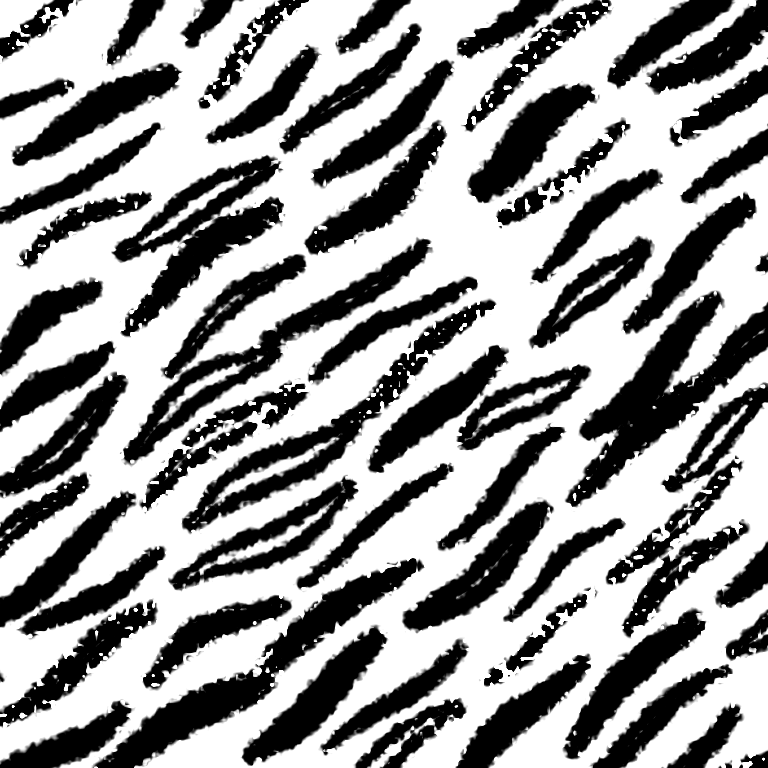
Write a Shadertoy shader that draws this pattern.

```glsl
const vec3 INK = vec3(0.0);
const vec3 PAPER = vec3(1.0);
const float SLANT = 0.66;                  // stroke direction in radians
const vec2 CELL = vec2(0.27, 0.064);       // length and spacing of strokes

vec4 hash4(vec2 p) {
    vec4 h = fract(p.xyxy * vec4(0.1031, 0.1030, 0.0973, 0.1099));
    h += dot(h, h.wzxy + 33.33);
    return fract((h.xxyz + h.yzzw) * h.zywx);
}

float valueNoise(vec2 p) {
    vec2 i = floor(p), f = fract(p);
    f = f * f * (3.0 - 2.0 * f);
    float bottom = mix(hash4(i).x, hash4(i + vec2(1, 0)).x, f.x);
    float top = mix(hash4(i + vec2(0, 1)).x, hash4(i + vec2(1, 1)).x, f.x);
    return mix(bottom, top, f.y);
}

mat2 rotation(float angle) {
    float c = cos(angle), s = sin(angle);
    return mat2(c, -s, s, c);
}

// Signed distance to one tapered brush stroke, with an optional inner slit
float strokeDistance(vec2 q, vec4 seed, vec4 style, float speckle) {
    float halfLength = mix(0.08, 0.125, seed.x);
    float t = clamp(q.x / halfLength, -1.0, 1.0);
    float belly = 1.0 - t * t;

    float tilt = 0.2 * (style.x - 0.5);
    float sway = 0.008 * sin(2.6 * t + 6.28 * style.y);
    float y = q.y - tilt * q.x - sway;

    float slit = mix(-0.012, 0.007, smoothstep(0.35, 1.0, seed.w * (0.5 + 0.5 * seed.y) + 0.15));
    slit -= 0.012 * t * t;
    float radius = mix(0.0125, 0.0245, seed.y) * (0.62 + 0.38 * belly);
    radius *= 1.0 + 0.4 * t * (style.z - 0.4);
    radius += 0.7 * max(slit, 0.0);

    float body = length(vec2(q.x - t * halfLength, y)) - radius;
    float dryness = smoothstep(0.45, 1.0, seed.z) * (1.2 - seed.y) + 0.3 * t * t;
    return max(body, slit - abs(y)) + 0.018 * dryness * speckle;
}

// Nearest stroke among the staggered rows around a point
float strokeField(vec2 q, float speckle) {
    float nearest = 1.0;
    float row = floor(q.y / CELL.y);
    for (int j = -1; j <= 1; j++) {
        float r = row + float(j);
        float shift = hash4(vec2(r, 71.0)).x * CELL.x;
        float column = floor((q.x + shift) / CELL.x);
        for (int i = -1; i <= 1; i++) {
            vec2 id = vec2(column + float(i), r);
            vec4 seed = hash4(id + 13.7);
            vec4 style = hash4(id + 57.3);
            vec2 center = (id + 0.5) * CELL - vec2(shift, 0.0);
            center += (vec2(style.w, seed.z) - 0.5) * vec2(0.05, 0.012);
            nearest = min(nearest, strokeDistance(q - center, seed, style, speckle));
        }
    }
    return nearest;
}

void mainImage(out vec4 fragColor, in vec2 fragCoord) {
    vec2 p = fragCoord / iResolution.y;

    // Slanted frame with a slow shared bend
    vec2 q = rotation(SLANT) * p;
    q.y += 0.045 * (valueNoise(p * 4.5 + 8.0) - 0.5);

    // Dry brush grain
    float speckle = smoothstep(0.55, 0.85, valueNoise(p * 175.0));
    float roughness = 0.005 * (valueNoise(p * 95.0 + 31.0) - 0.5)
                    + 0.005 * (valueNoise(p * 210.0 + 77.0) - 0.5);

    float d = strokeField(q, speckle) + roughness;
    float softness = max(0.0028, 0.8 / iResolution.y);
    float ink = 1.0 - smoothstep(-softness, softness, d);
    fragColor = vec4(mix(PAPER, INK, ink), 1.0);
}
```
